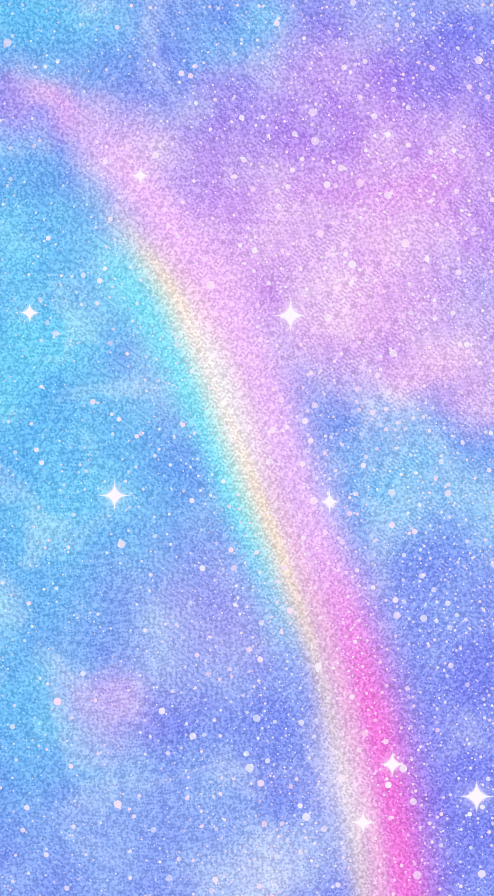
A Shadertoy shader for this background:

```glsl
// Pastel nebula crossed by a diagonal rainbow, scattered with stars.
#define STAR_DENSITY 0.50
#define STAR_LAYERS 4
#define CLOUD_WARP 0.10
#define CLOUD_LIGHT 0.24
#define MOTTLE 0.26
#define GRAIN 0.22
#define SPARKLE_SIZE 0.030

const vec3 PERIWINKLE = vec3(0.54, 0.64, 0.96);
const vec3 SKY = vec3(0.41, 0.77, 0.97);
const vec3 VIOLET = vec3(0.48, 0.47, 0.95);
const vec3 LAVENDER = vec3(0.68, 0.61, 0.95);
const vec3 ORCHID = vec3(0.83, 0.54, 0.94);
const vec3 PINK = vec3(0.91, 0.71, 0.95);
const vec3 HOT_PINK = vec3(0.99, 0.47, 0.87);
const vec3 PALE = vec3(0.95, 0.94, 0.99);

float hash(vec2 p) { return fract(sin(dot(p, vec2(127.1, 311.7))) * 43758.5453); }
float bell(float x, float width) { return exp(-x * x / (width * width)); }
float noise(vec2 p) {
    vec2 i = floor(p), f = fract(p);
    f = f * f * (3.0 - 2.0 * f);
    return mix(mix(hash(i), hash(i + vec2(1, 0)), f.x),
               mix(hash(i + vec2(0, 1)), hash(i + vec2(1, 1)), f.x), f.y);
}
float fbm(vec2 p) {
    float sum = 0.0, amp = 0.5;
    for (int i = 0; i < 5; i++, amp *= 0.5) {
        sum += amp * noise(p);
        p = mat2(1.6, 1.2, -1.2, 1.6) * p + 7.3;
    }
    return sum;
}

// Soft field: centre in xy, size in zw
void glow(inout vec3 col, vec2 p, vec4 spot, vec3 tint, float amount) {
    vec2 d = (p - spot.xy) / spot.zw;
    col = mix(col, tint, amount * exp(-dot(d, d)));
}

// Colour fields of the cloud
vec3 nebula(vec2 p) {
    vec3 col = PERIWINKLE;
    glow(col, p, vec4(0.08, 0.63, 0.35, 0.25), SKY, 1.0);
    glow(col, p, vec4(0.06, 0.42, 0.28, 0.14), SKY, 0.6);
    glow(col, p, vec4(0.00, 0.97, 0.28, 0.08), SKY, 0.9);
    glow(col, p, vec4(0.70, 0.91, 0.26, 0.09), ORCHID, 0.55);
    glow(col, p, vec4(0.99, 0.92, 0.15, 0.07), VIOLET, 0.6);
    glow(col, p, vec4(0.50, 0.95, 0.10, 0.04), SKY, 0.75);
    glow(col, p, vec4(0.38, 0.82, 0.16, 0.09), LAVENDER, 0.85);
    glow(col, p, vec4(0.48, 0.68, 0.16, 0.12), mix(ORCHID, PINK, 0.4), 0.75);
    glow(col, p, vec4(0.80, 0.78, 0.37, 0.11), ORCHID, 0.95);
    glow(col, p, vec4(0.72, 0.67, 0.29, 0.12), PINK, 0.95);
    glow(col, p, vec4(0.90, 0.59, 0.24, 0.05), PINK, 0.9);
    glow(col, p, vec4(0.01, 0.865, 0.11, 0.03), VIOLET, 0.9);
    glow(col, p, vec4(0.13, 0.89, 0.13, 0.035), PINK, 0.85);
    glow(col, p, vec4(0.25, 0.83, 0.09, 0.05), PINK, 0.65);
    glow(col, p, vec4(0.85, 0.47, 0.28, 0.07), SKY, 0.6);
    glow(col, p, vec4(0.44, 0.32, 0.18, 0.08), PINK, 0.35);
    glow(col, p, vec4(0.20, 0.23, 0.12, 0.04), ORCHID, 0.75);
    glow(col, p, vec4(0.02, 0.21, 0.17, 0.11), SKY, 0.75);
    glow(col, p, vec4(0.94, 0.14, 0.24, 0.18), VIOLET, 0.8);
    glow(col, p, vec4(0.53, 0.02, 0.14, 0.04), PALE, 0.5);
    return col;
}

// Curved bands; depth runs from 0 at the top to 1 at the bottom
void rainbow(inout vec3 col, vec2 p) {
    float depth = 1.0 - p.y, bend = max(0.45 - depth, 0.0), hook = max(depth - 0.65, 0.0);
    float d = p.x - (0.513 + 0.66 * (depth - 0.534) - 1.6 * bend * bend - 0.7 * hook * hook);
    float body = 0.9 * smoothstep(0.20, 0.34, depth), low = smoothstep(0.55, 0.82, depth);
    float cool = body * (1.0 - smoothstep(0.54, 0.78, depth));
    float narrow = smoothstep(0.28, 0.58, depth), warm = 0.9 * smoothstep(0.08, 0.22, depth);
    col = mix(col, vec3(0.50, 0.89, 0.98), cool * bell(d + 0.08 - 0.025 * narrow, 0.055 - 0.02 * narrow));
    col = mix(col, mix(PINK + 0.04, HOT_PINK, low), warm * bell(d - 0.083, 0.07));
    col = mix(col, vec3(0.74, 0.95, 0.91), cool * 0.8 * bell(d + 0.03, 0.025));
    col = mix(col, vec3(0.99, 0.91, 0.80), body * (1.0 - 0.4 * low) * bell(d, 0.027));
    col = mix(col, vec3(0.99, 0.77, 0.89), body * 0.7 * bell(d - 0.035, 0.025));
    col = mix(col, PALE, 0.75 * bell(d - 0.008, 0.04) * bell(depth - 0.43, 0.10));
    col = mix(col, PALE, 0.45 * bell(d + 0.02, 0.05) * bell(depth - 0.88, 0.08));
}

// One jittered round star per grid cell
float stars(vec2 s, float density) {
    float light = 0.0, cells = 19.0;
    for (int i = 0; i < STAR_LAYERS; i++, cells *= 1.55) {
        vec2 q = mat2(0.8, 0.6, -0.6, 0.8) * s * cells + float(i) * 19.7, id = floor(q);
        vec2 centre = 0.2 + 0.6 * vec2(hash(id + 3.1), hash(id + 8.4));
        float size = hash(id + 5.7), soft = cells / iResolution.x;
        float radius = mix(0.05, 0.16, size * size), dist = length(q - id - centre);
        float disc = 1.0 - smoothstep(radius - 0.5 * soft, radius + 0.7 * soft, dist);
        light += disc * step(hash(id), density) * mix(0.6, 1.0, hash(id + 1.9));
    }
    return min(light, 1.0);
}

// Four-pointed sparkles: centre in xy, relative size in z
float sparkles(vec2 p, float aspect) {
    vec3 spots[8] = vec3[8](vec3(0.588, 0.648, 1.2), vec3(0.232, 0.447, 1.1), vec3(0.965, 0.111, 1.3),
        vec3(0.06, 0.651, 0.8), vec3(0.794, 0.147, 1.0), vec3(0.735, 0.082, 0.9),
        vec3(0.284, 0.804, 0.7), vec3(0.667, 0.44, 0.8));
    float light = 0.0;
    for (int i = 0; i < 8; i++) {
        vec2 d = abs(p - spots[i].xy) * vec2(1.0, aspect) / (SPARKLE_SIZE * spots[i].z);
        light += 1.0 - smoothstep(0.75, 1.15, sqrt(d.x) + sqrt(d.y)) + 0.4 * exp(-2.0 * dot(d, d));
    }
    return min(light, 1.0);
}

void mainImage(out vec4 fragColor, in vec2 fragCoord) {
    vec2 uv = fragCoord / iResolution.xy, s = fragCoord / iResolution.x;
    vec2 drift = vec2(fbm(s * 6.0), fbm(s * 6.0 + 31.0)) - 0.48;
    vec3 col = nebula(uv + drift * CLOUD_WARP * vec2(1.6, 1.0));
    col += MOTTLE * (fbm(s * 9.0 + 53.0) - 0.46) * vec3(0.7, 1.0, 0.15);
    col = mix(col, PALE, CLOUD_LIGHT * smoothstep(0.45, 0.75, fbm(s * 8.0 + drift * 3.0)));
    rainbow(col, uv + drift * 0.012);
    // Powdery grain, then points of light
    col += GRAIN * (noise(mat2(0.8, 0.6, -0.6, 0.8) * s * 280.0) - 0.5);
    float density = STAR_DENSITY * mix(0.4, 1.0, smoothstep(0.25, 0.65, uv.x));
    vec3 starTint = mix(vec3(1.0, 0.84, 0.96), vec3(0.97, 0.98, 1.0), noise(s * 18.0));
    col = mix(col, starTint, 0.95 * stars(s, density));
    col = mix(col, vec3(1.0, 0.97, 1.0), sparkles(uv, iResolution.y / iResolution.x));
    fragColor = vec4(clamp(col, 0.0, 1.0), 1.0);
}
```
